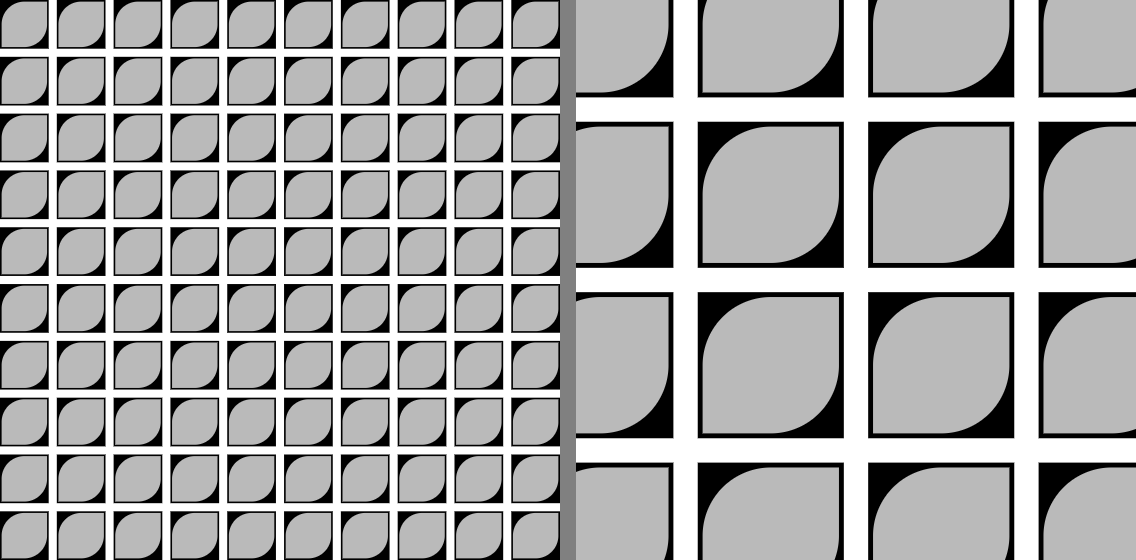
Left, the full canvas; right, a detail of the centre.
Reproduce this pattern procedurally as a WebGL 1 fragment shader.

```glsl
precision highp float;

uniform vec2 u_resolution;

// Lengths in grid units
const float TILE_COUNT = 10.0;
const float TILE_SIZE = 30.0;
const float GAP = 5.0;
const float BORDER = 1.0;
const float LEAF_RADIUS = 14.0;

const vec3 PAPER = vec3(1.0);
const vec3 INK = vec3(0.0);
const vec3 LEAF_GREY = vec3(0.73);

// Signed distance to a square whose corners share one radius
float roundedSquare(vec2 p, float halfSize, float radius) {
  vec2 q = abs(p) - halfSize + radius;
  return length(max(q, 0.0)) + min(max(q.x, q.y), 0.0) - radius;
}

// Square rounded only at its upper left and lower right corners
float leaf(vec2 p, float halfSize, float radius) {
  float cornerRadius = p.x * p.y < 0.0 ? radius : 0.0;
  return roundedSquare(p, halfSize, cornerRadius);
}

// Repeats space with the origin at the centre of each tile
vec2 tileCoords(vec2 p, float size, float gap) {
  float pitch = size + gap;
  return mod(p + 0.5 * gap, pitch) - 0.5 * pitch;
}

float coverage(float dist, float pixel) {
  return clamp(0.5 - dist / pixel, 0.0, 1.0);
}

void main() {
  // The outer tiles touch the canvas edges, so there is one gap fewer
  float span = TILE_COUNT * (TILE_SIZE + GAP) - GAP;
  float pixel = span / min(u_resolution.x, u_resolution.y);
  vec2 p = tileCoords(gl_FragCoord.xy * pixel, TILE_SIZE, GAP);

  // Black square, then the grey leaf inside its border
  float halfTile = 0.5 * TILE_SIZE;
  float square = roundedSquare(p, halfTile, 0.0);
  float inner = leaf(p, halfTile - BORDER, LEAF_RADIUS);

  vec3 color = mix(PAPER, INK, coverage(square, pixel));
  color = mix(color, LEAF_GREY, coverage(inner, pixel));
  gl_FragColor = vec4(color, 1.0);
}
```
